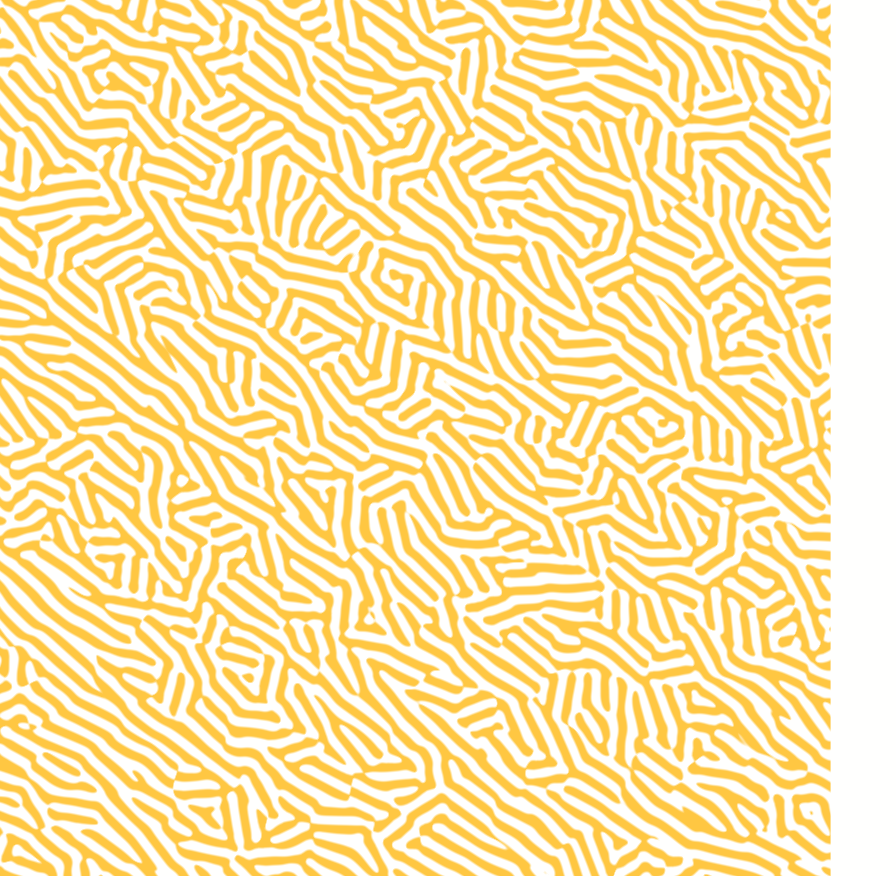
Reproduce this pattern procedurally as a WebGL 1 fragment shader.

```glsl
precision highp float;
// Slanted labyrinth of amber and white bands, with a blank strip at the right.
// Cells each carry a wave of their own direction; their blended phase forks at
// the seams, and subtracting a surrounding ring keeps the band widths even.

uniform vec2 u_resolution;

#define PERIOD 0.0200          // band spacing, in canvas heights
#define SLANT 0.92             // mean direction across the bands, radians
#define SPREAD 1.35            // largest deviation from that direction
#define CELL vec2(1.9, 2.5)    // cell size across and along, in periods
#define PHASE_NOISE 0.7        // random shift between cells, in periods
#define INHIBITION 0.4         // strength of the surrounding ring
#define BIAS 0.05              // raises the share of white
#define EDGE 0.0018            // half width of the soft edge, in canvas heights
#define PATTERN_WIDTH 0.927
#define AMBER vec3(1.0, 0.78, 0.26)
#define PAPER vec3(1.0, 1.0, 0.995)

const float TAU = 6.2831853;
const float FALLOFF = 5.0;
const int RING_TAPS = 8;

float hash(vec2 cell, float seed) {
  vec3 q = fract(vec3(cell, seed) * vec3(0.1031, 0.1137, 0.0973) + 0.37);
  q += dot(q, q.yzx + 19.19);
  return fract((q.x + q.y) * q.z);
}

// Cosine of the blended phase (x) and its gradient (yz); q is in periods,
// with x across the mean band direction.
vec3 bands(vec2 q) {
  vec2 home = floor(q / CELL);
  vec2 sum = vec2(0.0);
  vec2 gradRe = vec2(0.0);
  vec2 gradIm = vec2(0.0);
  float total = 0.0;
  for (int j = -1; j <= 1; j++) {
    for (int i = -1; i <= 1; i++) {
      vec2 cell = home + vec2(float(i), float(j));
      vec2 jitter = vec2(hash(cell, 1.0), hash(cell, 2.0)) - 0.5;
      vec2 center = (cell + 0.5 + 0.7 * jitter) * CELL;
      vec2 offset = q - center;
      vec2 scaled = offset / CELL;
      float weight = exp(-FALLOFF * dot(scaled, scaled));

      float t = 2.0 * hash(cell, 3.0) - 1.0;
      float angle = SPREAD * t * (0.35 + 0.65 * t * t);
      vec2 wave = TAU * vec2(cos(angle), sin(angle));
      float shift = center.x + PHASE_NOISE * (hash(cell, 4.0) - 0.5);
      float phase = dot(wave, offset) + TAU * shift;

      vec2 z = weight * vec2(cos(phase), sin(phase));
      vec2 decay = -2.0 * FALLOFF * scaled / CELL;
      sum += z;
      gradRe += decay * z.x - wave * z.y;
      gradIm += decay * z.y + wave * z.x;
      total += weight;
    }
  }
  float power = dot(sum, sum) + 0.02 * total * total;
  vec2 halfGradPower = sum.x * gradRe + sum.y * gradIm;
  return vec3(sum.x, gradRe - sum.x * halfGradPower / power) / sqrt(power);
}

// Centre minus the mean of a ring half a period away.
vec3 labyrinth(vec2 q) {
  vec3 ring = vec3(0.0);
  for (int i = 0; i < RING_TAPS; i++) {
    float angle = TAU * (float(i) + 0.5) / float(RING_TAPS);
    ring += bands(q + 0.5 * vec2(cos(angle), sin(angle)));
  }
  return bands(q) - INHIBITION * ring / float(RING_TAPS);
}

void main() {
  vec2 p = gl_FragCoord.xy / u_resolution.y;
  float rightEdge = PATTERN_WIDTH * u_resolution.x / u_resolution.y;
  vec2 across = vec2(cos(SLANT), sin(SLANT));
  vec2 along = vec2(-across.y, across.x);

  // Height over slope is the distance to the band edge.
  vec3 field = labyrinth(vec2(dot(p, across), dot(p, along)) / PERIOD);
  float slope = max(length(field.yz), 0.4 * TAU);
  float edgeDistance = PERIOD * (field.x - BIAS) / slope;

  float amber = smoothstep(-EDGE, EDGE, edgeDistance);
  amber *= 1.0 - smoothstep(-0.5 * EDGE, 0.5 * EDGE, p.x - rightEdge);
  gl_FragColor = vec4(mix(PAPER, AMBER, amber), 1.0);
}
```
